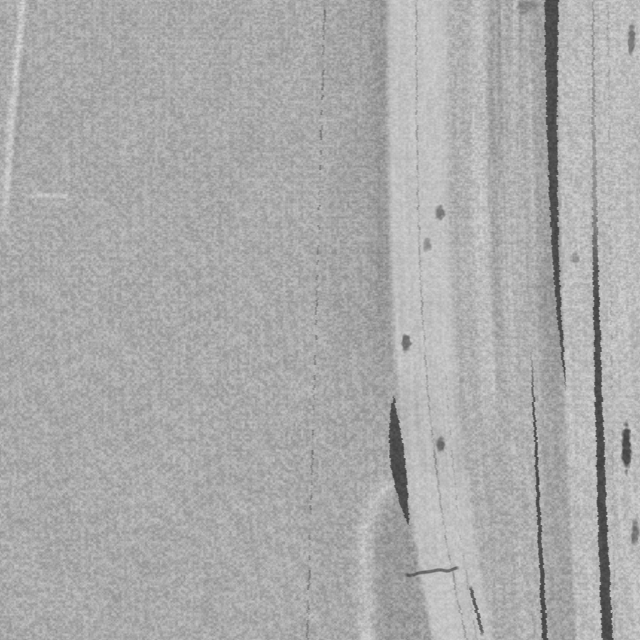
Reproduce this texture procedurally as a three.js fragment shader.

```glsl
// Grey, grainy surface: a flat plain on the left, and on the right a bundle of
// long fibres that bend toward the lower right. Soft bands set the tones, then
// ragged tapering cracks, fine striations, flecks and value noise are laid on.
#define PLAIN 0.665
#define BRIGHT 0.755
#define SHADE 0.605
#define CRACK 0.30
#define BEND 0.07
#define GRAIN 0.21
#define ROWS 256.0
#define RAGGED 0.003
#define SOFT 0.0016

varying vec2 vUv;

float hash(vec2 p) {
  return fract(sin(dot(p, vec2(127.1, 311.7))) * 43758.5453);
}

float noise(vec2 p) {
  vec2 i = floor(p), f = fract(p);
  f = f * f * (3.0 - 2.0 * f);
  return mix(mix(hash(i), hash(i + vec2(1.0, 0.0)), f.x),
             mix(hash(i + vec2(0.0, 1.0)), hash(i + vec2(1.0, 1.0)), f.x), f.y);
}

// Soft-sided interval from a to b.
float band(float x, float a, float b, float s) {
  return smoothstep(a - s, a + s, x) * (1.0 - smoothstep(b - s, b + s, x));
}

// Line of half width w, fading out as the width falls to zero.
float stroke(float offset, float w) {
  return (1.0 - smoothstep(w - SOFT, w + SOFT, abs(offset))) * smoothstep(0.0, SOFT, w);
}

float glow(float offset, float w) {
  return exp(-offset * offset / (w * w));
}

// Elongated fleck with a blurred, noisy rim.
float fleck(vec2 p, vec2 center, vec2 radius) {
  float r = length((p - center) / radius) + 0.5 * (noise(p * 190.0) - 0.5);
  return 1.0 - smoothstep(0.5, 1.2, r);
}

void main() {
  float x = vUv.x, d = 1.0 - vUv.y;
  vec2 p = vUv;
  float u = x - BEND * d * d * d;
  float row = floor(vUv.y * ROWS);
  float jx = x + (hash(vec2(row, 3.0)) - 0.5) * RAGGED;
  float upper = 1.0 - smoothstep(0.48, 0.68, d);
  float bank = 0.872 + 0.028 * d * d;

  // Plain and the shadow beside the fibres
  float seam = 0.508 - 0.028 * d;
  float tone = PLAIN;
  tone -= 0.022 * smoothstep(seam, seam + 0.03, x) * (0.4 + 0.6 * upper);
  tone -= 0.045 * glow(x - 0.597, 0.018) * upper;

  // Fold at the lower left of the bundle
  float rise = max(0.86 - d, 0.0);
  float fold = 0.566 + 3.6 * rise * rise + 0.05 * max(d - 0.86, 0.0);
  float foldOn = smoothstep(0.735, 0.77, d);
  float steep = sqrt(1.0 + 51.8 * rise * rise);
  tone = mix(tone, SHADE, foldOn * smoothstep(fold + 0.012, fold + 0.035, x));
  tone += foldOn * 0.085 * glow((x - fold) / steep, 0.013);

  // Fibre bundle tones
  tone = mix(tone, 0.685, smoothstep(0.600, 0.612, u));
  float core = band(u, 0.607, 0.700, 0.007);
  float dull = band(d, 0.60, 0.74, 0.04);
  tone = mix(tone, BRIGHT - 0.025 * dull, core);
  float tongueEnd = 1.0 - smoothstep(0.61, 0.69, d + 12.0 * pow(abs(u - 0.748), 1.7));
  tone += 0.055 * band(u, 0.735, 0.760, 0.006) * tongueEnd;
  tone -= 0.025 * band(u, 0.762, 0.785, 0.008) * upper;

  // Striations follow the bend more weakly toward the right
  float s = x - 0.045 * d * d;
  float fibres = noise(vec2(s * 150.0, d * 2.0)) + 0.7 * noise(vec2(s * 310.0, d * 5.0)) - 0.85;
  tone += fibres * 0.085 * band(s, 0.765, 0.855, 0.01) * (0.5 + 0.5 * upper);
  tone += fibres * 0.045 * band(u, 0.61, 0.765, 0.01) * (0.5 + 0.5 * dull);

  // Dim trough and pale right bank
  float trough = smoothstep(0.822 + 0.027 * d, 0.837 + 0.027 * d, x);
  tone = mix(tone, 0.635 - 0.025 * band(d, 0.38, 0.58, 0.08), trough);
  tone = mix(tone, 0.73, smoothstep(bank - 0.004, bank + 0.004, x));
  tone += fibres * 0.03 * smoothstep(bank, bank + 0.01, x);
  tone += 0.04 * glow(x - bank - 0.003, 0.007) * band(d, 0.56, 0.68, 0.04);

  // Pale scratches on the plain
  float scratch = 0.037 - 0.12 * d + 0.10 * d * d;
  tone += 0.12 * glow(x - scratch, 0.006) * (1.0 - smoothstep(0.28, 0.40, d));
  tone -= 0.035 * glow(x - scratch - 0.012, 0.005) * (1.0 - smoothstep(0.2, 0.38, d));
  tone += 0.09 * band(x, 0.040, 0.107, 0.006) * glow(d - 0.306, 0.004);

  // Hairlines, broken row by row
  float broken = smoothstep(0.25, 0.75, hash(vec2(floor(row * 0.5), 8.0)));
  tone -= 0.15 * broken * stroke(jx - seam, 0.0016);
  tone -= 0.15 * (0.4 + 0.6 * broken) * stroke(jx - 0.651 - 0.078 * d * d * d, 0.0015);
  tone -= 0.10 * broken * stroke(jx - 0.685 - 0.06 * d * d * d, 0.0013) * smoothstep(0.5, 0.65, d);
  tone -= 0.09 * broken * stroke(jx - 0.950 - 0.01 * d, 0.0013);

  // Grain, calmer on the bright core
  float grain = 0.6 * noise(p * 250.0) + 0.4 * noise(p * 430.0 + 17.0) - 0.5;
  tone += GRAIN * (1.0 - 0.4 * core) * grain + 0.025 * (noise(p * vec2(40.0, 25.0)) - 0.5);

  // Tapering cracks
  float cracks = stroke(jx - 0.862 - 0.10 * d * d * d, 0.0108 * pow(max(1.0 - d / 0.62, 0.0), 0.75));
  float wedge = clamp((d - 0.615) / 0.21, 0.0, 1.0);
  cracks = max(cracks, stroke(jx - 0.615 - 0.025 * wedge * wedge, 0.0115 * sin(3.14159 * wedge)));
  float split = d - 0.61;
  cracks = max(cracks, stroke(jx - 0.833 - 0.047 * split, 0.0015 + 0.0065 * split) * smoothstep(0.5, 0.65, d));
  cracks = max(cracks, stroke(jx - 0.927 - 0.022 * d * d, 0.001 + 0.0075 * d) * (0.35 + 0.65 * smoothstep(0.28, 0.48, d)));
  float cross = d - 0.898 + 0.12 * (x - 0.634) + 0.004 * (noise(vec2(x * 70.0, 2.0)) - 0.5);
  cracks = max(cracks, 0.75 * stroke(cross, 0.0025) * band(x, 0.634, 0.716, 0.004));
  cracks = max(cracks, 0.85 * stroke(jx - 0.736 - 0.24 * (d - 0.918), 0.0025) * band(d, 0.918, 0.99, 0.006));

  // Flecks
  float flecks = 0.6 * fleck(p, vec2(0.687, 0.668), vec2(0.009, 0.012));
  flecks += 0.4 * fleck(p, vec2(0.667, 0.617), vec2(0.008, 0.012));
  flecks += 0.7 * fleck(p, vec2(0.635, 0.464), vec2(0.008, 0.013));
  flecks += 0.7 * fleck(p, vec2(0.688, 0.304), vec2(0.007, 0.013));
  flecks += 0.6 * fleck(p, vec2(0.987, 0.938), vec2(0.006, 0.028));
  flecks += fleck(p, vec2(0.979, 0.300), vec2(0.008, 0.037));
  flecks += 0.65 * fleck(p, vec2(0.992, 0.167), vec2(0.007, 0.018));
  flecks += 0.4 * fleck(p, vec2(0.899, 0.596), vec2(0.008, 0.010));
  flecks += 0.35 * fleck(p, vec2(0.823, 0.990), vec2(0.016, 0.013));

  tone = mix(tone, CRACK + 0.12 * grain, clamp(max(cracks, flecks), 0.0, 1.0));
  gl_FragColor = vec4(vec3(tone), 1.0);
}
```
